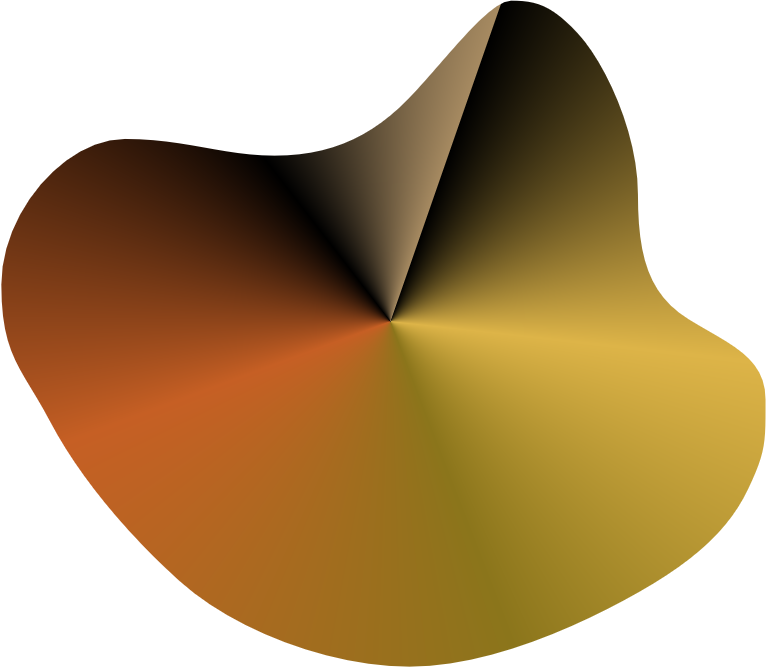
Write a Shadertoy shader that draws this background.

```glsl
const float TAU = 6.2831853;
const int NODES = 14;
const int STEPS = 12;

const vec3 BLACK = vec3(0.0);
const vec3 GOLD = vec3(0.867, 0.706, 0.282);
const vec3 OLIVE = vec3(0.545, 0.459, 0.106);
const vec3 ORANGE = vec3(0.776, 0.373, 0.141);
const vec3 TAN = vec3(0.651, 0.541, 0.380);

// Smooth outline nodes, clockwise from the top, in canvas heights
const vec2 node[NODES] = vec2[NODES](
    vec2(0.765, 0.999), vec2(0.865, 0.950), vec2(0.955, 0.709), vec2(1.031, 0.522),
    vec2(1.146, 0.402), vec2(1.120, 0.268), vec2(0.957, 0.114), vec2(0.613, 0.002),
    vec2(0.269, 0.130), vec2(0.075, 0.369), vec2(0.002, 0.574), vec2(0.187, 0.792),
    vec2(0.411, 0.767), vec2(0.598, 0.839));

// Bezier handle leaving each node; the arriving handle mirrors it
const vec2 handle[NODES] = vec2[NODES](
    vec2(0.037, 0.0), vec2(0.040, -0.043), vec2(0.0, -0.093), vec2(0.060, -0.037),
    vec2(0.0, -0.064), vec2(-0.027, -0.057), vec2(-0.088, -0.050), vec2(-0.120, 0.0),
    vec2(-0.081, 0.073), vec2(-0.042, 0.080), vec2(0.0, 0.108), vec2(0.090, 0.0),
    vec2(0.077, 0.0), vec2(0.052, 0.048));

vec2 bezier(vec2 a, vec2 b, vec2 c, vec2 d, float t) {
    float u = 1.0 - t;
    return u * u * u * a + 3.0 * u * t * (u * b + t * c) + t * t * t * d;
}

// Signed distance to the closed outline, negative inside
float blobDistance(vec2 p) {
    float nearest = 1e5;
    float side = 1.0;
    vec2 start = node[0];
    for (int i = 0; i < NODES; i++) {
        int j = (i + 1) % NODES;
        for (int k = 1; k <= STEPS; k++) {
            vec2 end = bezier(node[i], node[i] + handle[i], node[j] - handle[j],
                              node[j], float(k) / float(STEPS));
            vec2 edge = end - start;
            vec2 toP = p - start;
            vec2 gap = toP - edge * clamp(dot(toP, edge) / dot(edge, edge), 0.0, 1.0);
            nearest = min(nearest, dot(gap, gap));

            // Flip the side for each edge crossed by a ray to the right
            if ((start.y > p.y) != (end.y > p.y) &&
                toP.x < edge.x * toP.y / edge.y) side = -side;
            start = end;
        }
    }
    return side * sqrt(nearest);
}

float ramp(float from, float to, float t) {
    return clamp((t - from) / (to - from), 0.0, 1.0);
}

vec3 conicColor(float turn) {
    vec3 color = mix(BLACK, GOLD, ramp(0.0, 0.214, turn));
    color = mix(color, OLIVE, ramp(0.214, 0.389, turn));
    color = mix(color, ORANGE, ramp(0.389, 0.640, turn));
    color = mix(color, BLACK, ramp(0.640, 0.842, turn));
    return mix(color, TAN, ramp(0.842, 1.0, turn));
}

void mainImage(out vec4 fragColor, in vec2 fragCoord) {
    float pixel = 1.0 / iResolution.y;
    vec2 p = fragCoord * pixel;

    // Clockwise sweep starting at the sharp seam
    vec2 ray = p - vec2(0.5845, 0.5187);
    float turn = fract(atan(ray.x, ray.y) / TAU - 0.0533);
    vec3 color = conicColor(turn);

    // Smooth the seam between the last and first colours
    float seam = (turn - step(0.5, turn)) * TAU * length(ray) / pixel;
    if (abs(seam) < 0.5) color = mix(TAN, BLACK, seam + 0.5);

    // White surround
    float coverage = clamp(0.5 - blobDistance(p) / pixel, 0.0, 1.0);
    fragColor = vec4(mix(vec3(1.0), color, coverage), 1.0);
}
```
